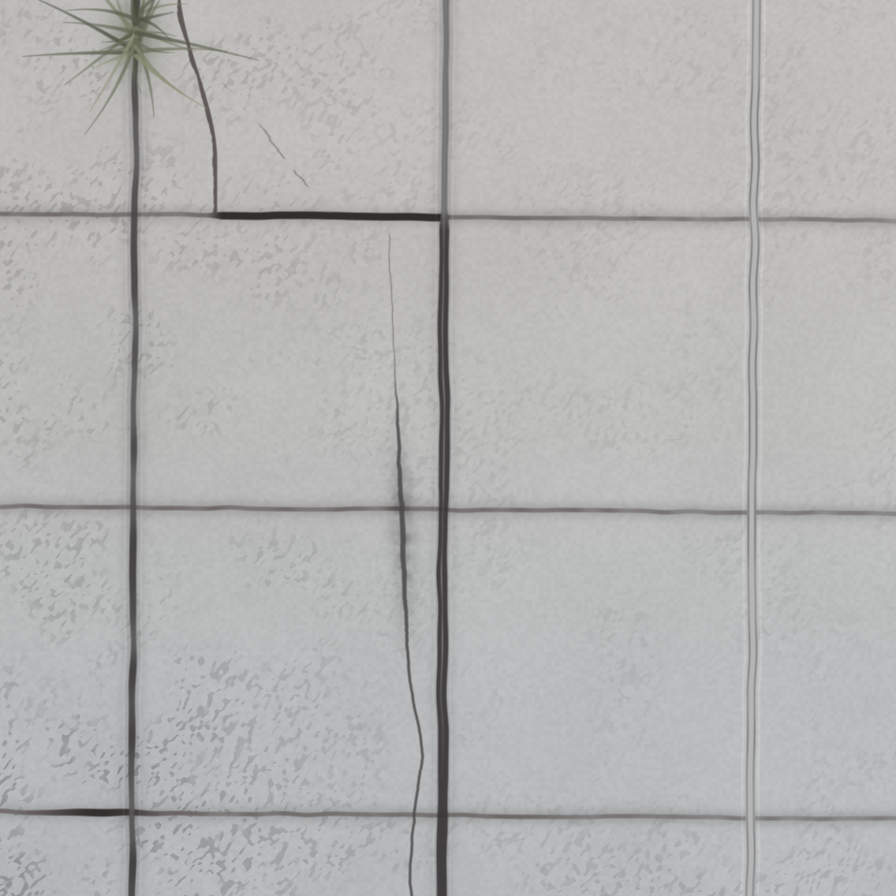
Write a Shadertoy shader that draws this texture.

```glsl
float hash(vec2 p) {
    vec3 q = fract(p.xyx * 0.1031);
    q += dot(q, q.yzx + 33.33);
    return fract((q.x + q.y) * q.z);
}

float noise(vec2 p) {
    vec2 i = floor(p), f = fract(p);
    f = f * f * (3.0 - 2.0 * f);
    return mix(mix(hash(i), hash(i + vec2(1, 0)), f.x),
               mix(hash(i + vec2(0, 1)), hash(i + vec2(1, 1)), f.x), f.y);
}

float fbm(vec2 p) {
    float sum = 0.0, gain = 0.5;
    for (int i = 0; i < 4; i++) {
        sum += gain * noise(p);
        p = p * 2.03 + 17.0;
        gain *= 0.5;
    }
    return sum / 0.9375;
}

// Coverage of a line with the given half width, softened by one pixel
float stroke(float dist, float halfWidth) {
    float soft = 0.0008 + 0.6 / iResolution.y;
    return 1.0 - smoothstep(halfWidth - soft, halfWidth + soft, abs(dist));
}

float glow(float dist, float radius) {
    return exp(-dist * dist / (radius * radius));
}

// Concrete with a slow tint change, mottling and fine pitting
vec3 concrete(vec2 uv) {
    vec3 color = mix(vec3(0.715, 0.725, 0.733), vec3(0.745, 0.741, 0.732), smoothstep(0.0, 0.8, uv.y));
    color += 0.02 * (uv.x - 0.5) + 0.035 * (fbm(uv * 7.0) - 0.5);
    float grime = 0.35 + 0.9 * glow(length((uv - vec2(0.08, 0.13)) * vec2(0.6, 1.0)), 0.12)
                + 0.5 * smoothstep(0.6, 0.1, uv.x) + 0.4 * smoothstep(0.12, 0.0, uv.y);
    vec2 slant = vec2(uv.x + uv.y, uv.y - uv.x);
    float pits = smoothstep(0.58, 0.8, noise(slant * vec2(110, 190) + 3.0 * fbm(uv * 40.0)));
    color -= 0.085 * grime * pits * smoothstep(0.35, 0.65, fbm(uv * 13.0 + 5.0));
    return color + 0.03 * (noise(uv * 240.0) - 0.5);
}

// Three horizontal joints, slightly closer together towards the top
vec3 rowJoints(vec3 color, vec2 uv) {
    for (int k = 0; k < 3; k++) {
        float row = float(k);
        float y = 0.094 + 0.348 * row - 0.007 * row * row - 0.008 * uv.x;
        float d = uv.y - y + 0.002 * (noise(vec2(uv.x * 35.0, row)) - 0.5);
        float dirt = k == 2 ? smoothstep(0.23, 0.25, uv.x) * smoothstep(0.505, 0.49, uv.x) : 0.0;
        dirt += k == 0 ? glow(uv.x - 0.11, 0.055) : 0.0;
        float fade = 0.85 - 0.3 * smoothstep(0.5, 1.0, uv.x) + 0.35 * (noise(vec2(uv.x * 50.0, row + 9.0)) - 0.5);
        color *= 1.0 - 0.12 * glow(d, 0.009);
        color = mix(color, mix(vec3(0.43, 0.41, 0.405), vec3(0.2, 0.18, 0.18), dirt),
                    clamp(fade + dirt, 0.0, 1.0) * stroke(d, 0.0024 + 0.0018 * dirt));
    }
    return color;
}

// Three vertical joints: patchy, dark and wide, then pale with twin edges
vec3 columnJoints(vec3 color, vec2 uv) {
    for (int k = 0; k < 3; k++) {
        float column = float(k);
        float d = uv.x - 0.147 - 0.3455 * column - 0.005 * uv.y;
        d += 0.003 * (noise(vec2(uv.y * 22.0, column + 4.0)) - 0.5);
        float wear = noise(vec2(uv.y * 28.0, column + 20.0));
        color += 0.04 * stroke(abs(d) - 0.009, 0.0012);
        if (k == 2) {
            color = mix(color, vec3(0.71), stroke(d, 0.005));
            color = mix(color, vec3(0.46), (0.55 + 0.4 * wear) * stroke(abs(d) - 0.0038, 0.001));
        } else {
            float dark = k == 1 ? smoothstep(0.77, 0.74, uv.y) : 0.35 + 0.6 * wear;
            color *= 1.0 - 0.15 * glow(d, 0.011);
            color = mix(color, mix(vec3(0.43), vec3(0.22, 0.205, 0.21), dark),
                        0.9 * stroke(d, 0.0028 + 0.0022 * column * dark + 0.0012 * wear));
            float core = column * smoothstep(0.1, 0.3, uv.y) * (0.3 + 0.6 * wear);
            color = mix(color, vec3(0.5, 0.49, 0.49), core * stroke(d + 0.0005, 0.0009));
        }
    }
    return color;
}

vec3 cracks(vec3 color, vec2 uv) {
    float rough = 0.003 * (fbm(uv.yy * vec2(60, 7)) - 0.5);
    // Long crack beside the middle joint
    float x = 0.434 + 0.045 * (0.743 - uv.y) + 0.011 * glow(uv.y - 0.165, 0.05) - 0.009 * smoothstep(0.13, 0.0, uv.y);
    float d = uv.x - x + rough, below = smoothstep(0.745, 0.735, uv.y);
    float open = smoothstep(0.6, 0.52, uv.y), swell = glow(uv.y - 0.4, 0.09);
    color *= 1.0 - 0.4 * swell * glow(d, 0.013) * fbm(uv * 90.0);
    color = mix(color, vec3(0.29, 0.28, 0.28), below * (0.4 + 0.45 * open) * stroke(d, 0.0007 + 0.0008 * open + 0.0014 * swell));
    // Root-dark crack at the upper left
    d = uv.x - 0.24 + 0.042 * smoothstep(0.82, 1.02, uv.y) + rough;
    float above = smoothstep(0.758, 0.764, uv.y);
    color = mix(color, vec3(0.31, 0.28, 0.27), above * 0.85 * stroke(d, 0.0024 + rough));
    // Broken hairline running down to the row joint
    d = (uv.x - 0.24 - 0.82 * (0.92 - uv.y) + 0.025 * (fbm(uv.yy * 25.0) - 0.5)) * 0.77;
    float broken = above * smoothstep(0.93, 0.9, uv.y) * smoothstep(0.3, 0.6, noise(uv.yy * 70.0));
    return mix(color, vec3(0.42, 0.41, 0.39), 0.6 * broken * stroke(d, 0.0009));
}

// Tuft of curved, tapering blades growing from the left joint
vec3 grass(vec3 color, vec2 uv) {
    color = mix(color, vec3(0.4, 0.41, 0.35), 0.5 * glow(length((uv - vec2(0.15, 0.96)) * vec2(1.2, 0.8)), 0.035));
    for (int i = 0; i < 34; i++) {
        float id = float(i), pick = hash(vec2(id, 3.0));
        float angle = 6.2832 * (id + pick) / 34.0;
        vec2 along = vec2(cos(angle), sin(angle)), side = vec2(-along.y, along.x);
        vec2 p = uv - vec2(0.152, 0.935 + 0.05 * hash(vec2(id, 8.0)));
        float size = 0.035 + 0.11 * pick * pick;
        float t = clamp(dot(p, along) / size, 0.0, 1.0);
        float bend = 0.05 * (hash(vec2(id, 5.0)) - 0.5);
        float d = length(p - along * size * t - side * bend * t * t);
        vec3 blade = mix(vec3(0.27, 0.28, 0.23), vec3(0.56, 0.57, 0.47), hash(vec2(id, 11.0)));
        color = mix(color, blade, (0.85 - 0.4 * t) * stroke(d, 0.0026 - 0.002 * t));
    }
    return color;
}

void mainImage(out vec4 fragColor, in vec2 fragCoord) {
    vec2 uv = fragCoord / iResolution.xy;
    vec3 color = rowJoints(concrete(uv), uv);
    color = columnJoints(color, uv);
    color = grass(cracks(color, uv), uv);
    fragColor = vec4(clamp(color, 0.0, 1.0), 1.0);
}
```
